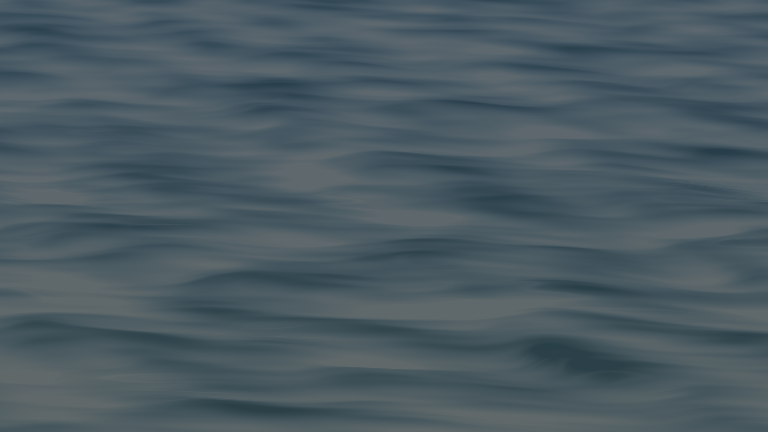
Write a WebGL 2 fragment shader that draws this texture.

```glsl
#version 300 es
precision highp float;

uniform vec2 u_resolution;
out vec4 fragColor;

// Water colours, from wave face to reflected sky
const vec3 DEEP  = vec3(0.20, 0.28, 0.32);
const vec3 DARK  = vec3(0.26, 0.33, 0.37);
const vec3 MID   = vec3(0.31, 0.37, 0.40);
const vec3 LIGHT = vec3(0.36, 0.40, 0.42);
const vec3 NEAR_TINT = vec3(0.004, 0.002, -0.010);
const vec3 FAR_TINT  = vec3(-0.010, -0.003, 0.008);

// Wave shape, in canvas heights
const vec2  WAVE_SIZE = vec2(0.50, 0.080);
const float SHRINK    = 0.52;   // loss of size from bottom to top
const float BEND      = 0.55;   // waviness of the crests
const float STEEPNESS = 0.32;   // sharpness of the upper crest edges
const vec2  CHOP_FREQ   = vec2(1.75, 2.10);
const vec2  RIPPLE_FREQ = vec2(2.30, 4.60);
const vec2  GLINT_FREQ  = vec2(1.20, 3.10);
const float CHOP_GAIN   = 0.55;
const float RIPPLE_GAIN = 0.26;
const float GLINT_GAIN  = 0.50;

// Tone scale: 0 = DEEP, 1 = DARK, 2 = MID, 3 = LIGHT
const float TONE_MEAN = 1.75;
const float TONE_GAIN = 3.50;

vec2 gradientAt(vec2 cell) {
    float angle = 6.2832 * fract(sin(dot(cell, vec2(127.1, 311.7))) * 43758.5);
    return vec2(cos(angle), sin(angle));
}

float gradientNoise(vec2 p) {
    vec2 i = floor(p), f = fract(p);
    vec2 w = f * f * f * (f * (f * 6.0 - 15.0) + 10.0);
    float a = dot(gradientAt(i), f);
    float b = dot(gradientAt(i + vec2(1, 0)), f - vec2(1, 0));
    float c = dot(gradientAt(i + vec2(0, 1)), f - vec2(0, 1));
    float d = dot(gradientAt(i + vec2(1, 1)), f - vec2(1, 1));
    return mix(mix(a, b, w.x), mix(c, d, w.x), w.y);
}

// Perspective: waves get smaller towards the top
vec2 toWater(vec2 p) {
    float scale = 1.0 - SHRINK * p.y;
    vec2 q = vec2(p.x / scale, -log(scale) / SHRINK) / WAVE_SIZE;
    q.x += 0.37 * q.y;
    q.y += BEND * gradientNoise(q * vec2(0.9, 0.35) + 17.3);
    return q;
}

float swell(vec2 q) {
    return gradientNoise(q + 5.7)
         + CHOP_GAIN * gradientNoise(q * CHOP_FREQ + 31.4);
}

// Skews the profile: soft below, abrupt along the upper edge
float steepSwell(vec2 q, float steepness) {
    float h = swell(q);
    for (int i = 0; i < 4; i++) {
        h = mix(h, swell(q + vec2(0.0, steepness * h)), 0.8);
    }
    return h;
}

// Thin bright lines, broken up by a patchy mask
float glints(vec2 q) {
    float line = 1.0 - smoothstep(0.0, 0.11, abs(gradientNoise(q * GLINT_FREQ + 71.9)));
    float patches = smoothstep(0.05, 0.40, gradientNoise(q * vec2(1.4, 0.8) + 53.2));
    return line * patches;
}

vec3 waterColor(float tone) {
    vec3 c = mix(DEEP, DARK, clamp(tone, -0.6, 1.0));
    c += (MID - DARK) * clamp(tone - 1.0, 0.0, 1.0);
    return c + (LIGHT - MID) * clamp(tone - 2.0, 0.0, 1.25);
}

void main() {
    vec2 p = gl_FragCoord.xy / u_resolution.y;
    p.x -= 0.5 * u_resolution.x / u_resolution.y;

    // Focus is best below the middle and fades with distance
    float focus = smoothstep(-0.10, 0.12, p.y) * (1.0 - smoothstep(0.45, 1.0, p.y));
    vec2 q = toWater(p);

    // Swell, with ripples riding on it
    float h = steepSwell(q, STEEPNESS * mix(0.35, 1.0, focus));
    vec2 carried = q + vec2(0.0, 0.4 * h);
    float ripple = gradientNoise(carried * RIPPLE_FREQ + 11.6);
    h += RIPPLE_GAIN * mix(0.5, 1.0, focus) * ripple;

    // Tone, softer in the distance
    float contrast = TONE_GAIN * mix(1.05, 0.80, smoothstep(0.4, 1.0, p.y));
    float tone = TONE_MEAN + contrast * h;
    tone += GLINT_GAIN * focus * glints(carried);

    vec3 color = waterColor(tone) + mix(NEAR_TINT, FAR_TINT, smoothstep(0.0, 1.0, p.y));
    fragColor = vec4(color, 1.0);
}
```
